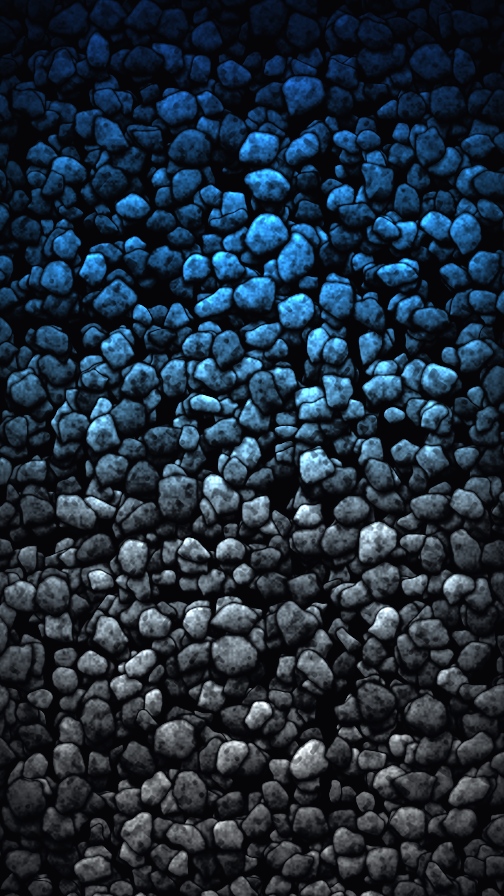
A Shadertoy shader for this texture:

```glsl
// Heap of dark rounded pebbles, lit from above, fading from grey below to deep blue on top.

vec3 hash3(vec3 p) {
    p = fract(p * vec3(0.1031, 0.1030, 0.0973));
    p += dot(p, p.yxz + 33.33);
    return fract((p.xxy + p.yxx) * p.zyx);
}

float noise(vec2 p) {
    vec2 i = floor(p), f = fract(p);
    f = f * f * (3.0 - 2.0 * f);
    float a = hash3(vec3(i, 7.0)).x;
    float b = hash3(vec3(i + vec2(1, 0), 7.0)).x;
    float c = hash3(vec3(i + vec2(0, 1), 7.0)).x;
    float d = hash3(vec3(i + vec2(1, 1), 7.0)).x;
    return mix(mix(a, b, f.x), mix(c, d, f.x), f.y);
}

// Rounded polygon: x is the scaled radius (1 on the outline), yz the outward direction.
vec3 pebble(vec2 q, float size, float aspect, float turn, vec3 seed) {
    float sum = 1e-9;
    vec2 slope = vec2(0.0);
    for (int k = 0; k < 7; k++) {
        vec3 h = hash3(seed + float(k) * vec3(3.7, 5.3, 11.9));
        float angle = 6.2832 * (float(k) + 0.75 * h.x) / 7.0;
        vec2 dir = vec2(cos(angle), sin(angle));
        float reach = size * length(vec2(cos(angle - turn), aspect * sin(angle - turn)));
        reach *= mix(0.82, 1.12, h.y);
        float t = max(dot(q, dir) / reach, 0.0);
        float t2 = t * t, t4 = t2 * t2;
        sum += t4 * t4;
        slope += t4 * t2 * t * dir / reach;
    }
    return vec3(pow(sum, 0.125), slope / (length(slope) + 1e-5));
}

// Brightness of the heap: four layers, small dim stones below, large bright ones above.
float heap(vec2 p) {
    float shade = 0.0;
    for (int layer = 0; layer < 4; layer++) {
        float level = float(layer) / 3.0;
        float cells = mix(18.5, 12.5, level);
        vec2 g = p * cells + 17.3 * float(layer);
        vec2 base = floor(g);
        for (int j = -1; j <= 1; j++)
        for (int i = -1; i <= 1; i++) {
            vec2 cell = base + vec2(i, j);
            vec3 seed = vec3(cell, 31.0 + 13.0 * float(layer));
            vec3 place = hash3(seed);
            vec3 look = hash3(seed + 71.7);
            if (place.z > mix(1.0, 0.55, level)) continue;

            vec2 center = cell + 0.5 + 0.6 * (place.xy - 0.5);
            float size = mix(0.40, 0.62, look.x);
            float turn = 3.1416 * hash3(seed + 29.1).x;
            vec3 stone = pebble(g - center, size, mix(0.5, 0.9, look.y), turn, seed);
            float s = stone.x;

            // Contact shadow, longer below the stone
            shade *= mix(0.22, 1.0, smoothstep(0.95, 1.3 - 0.12 * stone.z, s));

            // Domed crown, bright upper flank, dark lower flank and rim
            float facing = dot(stone.yz, vec2(-0.25, 0.95)) * min(pow(s, 1.6), 1.0);
            float light = max(0.84 + 0.9 * facing, 0.0);
            light *= 1.0 - 0.75 * smoothstep(0.84, 1.02, s);
            float tone = mix(0.42, 1.12, look.z) * mix(0.72, 1.0, level);
            float soft = 0.6 * cells / iResolution.x / size;
            shade = mix(shade, tone * light, 1.0 - smoothstep(1.0 - soft, 1.0 + soft, s));
        }
    }
    return shade;
}

void mainImage(out vec4 fragColor, in vec2 fragCoord) {
    vec2 uv = fragCoord / iResolution.xy;
    vec2 p = fragCoord / iResolution.x;

    // Slightly uneven outlines
    vec2 warp = vec2(noise(p * 50.0), noise(p * 50.0 + 40.0)) - 0.5;
    float shade = heap(p + 0.008 * warp);

    // Rough mineral surface with dark pits
    vec2 skew = mat2(0.8, 0.6, -0.6, 0.8) * p;
    shade *= 0.35 + 0.45 * noise(skew * 48.0 + 9.0) + 0.45 * noise(skew * 115.0)
           + 0.5 * noise(p * 230.0);
    shade *= 1.0 - 0.4 * smoothstep(0.6, 0.85, noise(skew * 80.0 + 5.0));
    shade *= smoothstep(0.0, 0.5, shade);

    // Tint from grey to blue with height
    vec3 tint = mix(vec3(0.49, 0.50, 0.50), vec3(0.50, 0.57, 0.61), smoothstep(0.1, 0.40, uv.y));
    tint = mix(tint, vec3(0.34, 0.60, 0.77), smoothstep(0.4, 0.56, uv.y));
    tint = mix(tint, vec3(0.15, 0.50, 0.80), smoothstep(0.53, 0.72, uv.y));
    tint = mix(tint, vec3(0.08, 0.36, 0.80), smoothstep(0.78, 1.0, uv.y));

    // Darkened top, bottom and sides
    float glow = smoothstep(1.1, 0.7, uv.y) * mix(0.65, 1.0, smoothstep(-0.05, 0.3, uv.y));
    glow *= 1.0 - 0.55 * pow(abs(2.0 * uv.x - 1.0), 3.0);

    vec3 color = vec3(0.018, 0.020, 0.032) + 1.15 * tint * shade * glow;
    fragColor = vec4(min(color, 1.0), 1.0);
}
```
